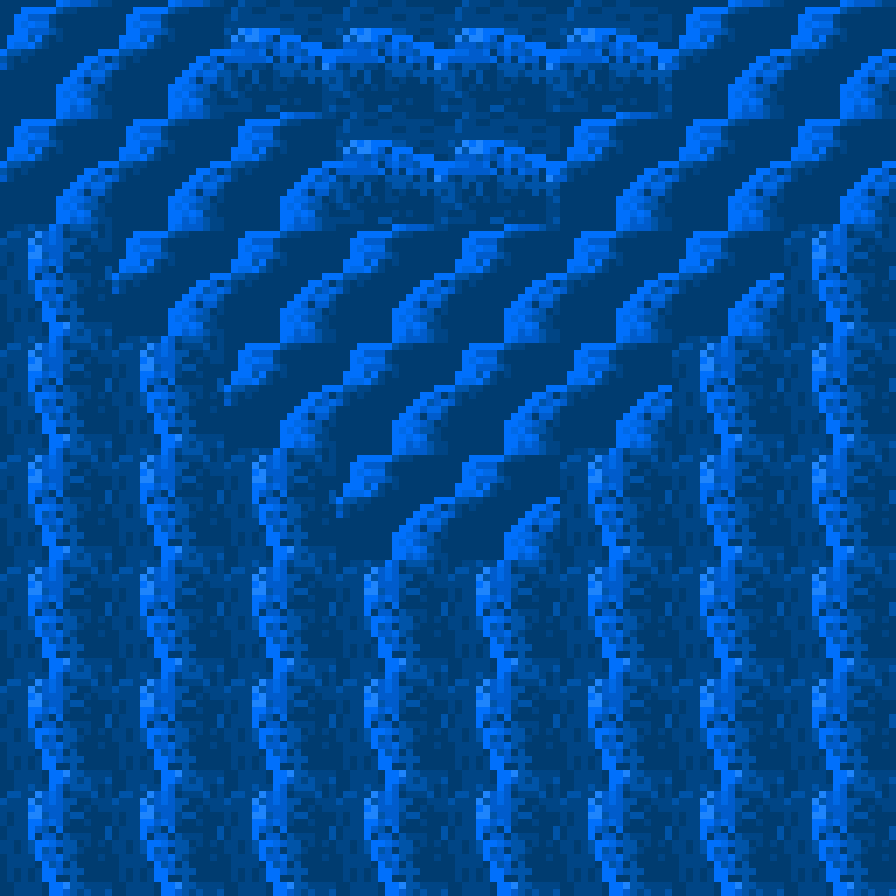
Reproduce this pattern procedurally as a three.js fragment shader.

```glsl
#define TILES 8.0
#define CELLS 16.0
#define DEEP vec3(0.00, 0.235, 0.44)
#define FILL vec3(0.00, 0.27, 0.52)
#define MID vec3(0.00, 0.33, 0.66)
#define BLUE vec3(0.00, 0.36, 0.80)
#define BRIGHT vec3(0.00, 0.41, 0.90)
#define VIVID vec3(0.00, 0.44, 0.99)
#define GLINT vec3(0.12, 0.52, 0.99)

varying vec2 vUv;

float hash(vec2 p) {
  vec3 q = fract(vec3(p.xyx) * 0.1031);
  q += dot(q, q.yzx + 33.33);
  return fract((q.x + q.y) * q.z);
}

// Mottled blues inside a foam band
vec3 mottle(float grain) {
  if (grain < 0.10) return DEEP;
  if (grain < 0.27) return MID;
  if (grain < 0.67) return BLUE;
  return grain < 0.88 ? BRIGHT : VIVID;
}

// Scalloped outline of a straight band, one bulge per tile
float scallopEdge(float along) {
  return 4.0 + max(floor((along - 5.0) / 2.7), max(0.0, 3.0 - 2.0 * along));
}

// Straight band: cell.x runs across it, cell.y along it
vec3 straightBand(vec2 cell) {
  float across = cell.x;
  float along = cell.y;
  float depth = across - scallopEdge(along);
  float grain = hash(cell + 7.0);
  float streak = hash(vec2(across, floor(along / 2.0)) + 41.0);

  // Quiet water with short streaks and a dash at each joint
  vec3 water = streak < 0.42 ? DEEP : FILL;
  if (streak > 0.91 && grain > 0.35) water = MID;
  if (along == 1.0 && across > 0.5 && across < 2.5) water = MID;
  if (depth < 0.0) return water;

  // Lit rim, brightest on the shoulder of the bulge
  float rim = along > 11.0 ? 2.0 : 1.0 + step(0.35, grain);
  if (depth < rim) return along > 0.0 && along < 5.0 && grain > 0.45 ? GLINT : VIVID;

  // Foam body, then its ragged shadow
  float body = along < 12.0 ? 9.0 : 10.0;
  if (across < body) {
    if (grain > 0.95) return GLINT;
    return along < 6.0 ? mottle(0.25 + 0.6 * grain) : mottle(grain);
  }
  if (across < 11.0) return grain < 0.18 ? DEEP : (grain < 0.42 ? FILL : MID);
  vec2 hollow = (cell - vec2(12.5, 8.0)) / vec2(1.8, 5.5);
  if (dot(hollow, hollow) < 1.0) return grain < 0.72 ? DEEP : FILL;
  if (across < 13.0 && grain > 0.6) return MID;
  return water;
}

// Stepped outline of a diagonal band, two steps per tile
float stairEdge(float row) {
  if (row < 1.0) return 8.0;
  if (row < 7.0) return floor(3.4 - 0.45 * (row - 1.0));
  return max(12.0 - row, 0.0) + step(row, 7.0) - 8.0;
}

float stairDepth(vec2 cell) {
  float row = mod(cell.y, CELLS);
  return mod(cell.x - stairEdge(row) + 5.5, CELLS) - 5.5;
}

vec3 diagonalBand(vec2 cell) {
  float depth = stairDepth(cell);
  float above = stairDepth(cell - vec2(0.0, 1.0));
  float grain = hash(cell + 19.0);
  if (depth < 0.0) return DEEP;
  if (above < 0.0 || depth < 1.0) return VIVID;
  if (depth < 2.0) return grain < 0.65 ? VIVID : BRIGHT;
  if (depth < 4.5) return mottle(grain);
  if (depth < 6.0) return grain < 0.3 ? FILL : (grain < 0.8 ? MID : BLUE);
  if (depth < 8.0) return grain < 0.55 ? DEEP : FILL;
  return DEEP;
}

void main() {
  vec2 grid = floor(vec2(vUv.x, 1.0 - vUv.y) * TILES * CELLS);
  grid = clamp(grid, 0.0, TILES * CELLS - 1.0);
  vec2 tile = floor(grid / CELLS);
  vec2 cell = mod(grid, CELLS);

  // Nested arches: uprights below, lintels on top, diagonals between
  float inset = min(tile.x, TILES - 1.0 - tile.x);
  vec3 color;
  if (tile.y >= inset + 2.0) color = straightBand(cell);
  else if (tile.y <= inset - 2.0) color = straightBand(cell.yx);
  else color = diagonalBand(cell);

  gl_FragColor = vec4(color, 1.0);
}
```
